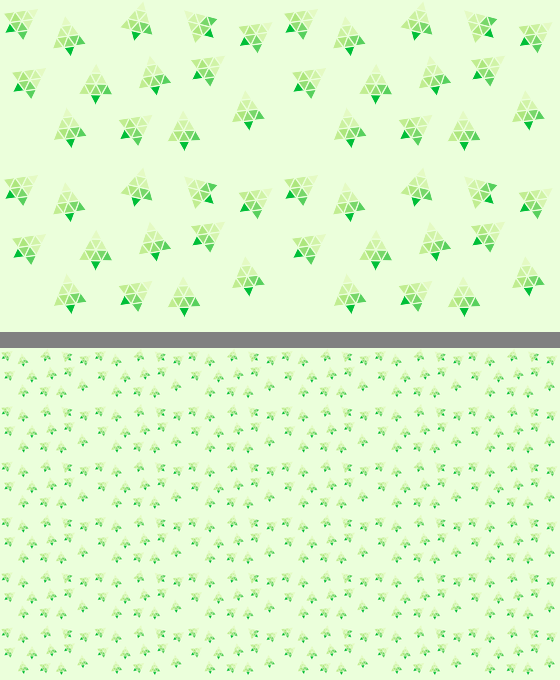
Top: one tile. Bottom: repeated 3 by 3.
Reproduce this pattern procedurally as a Shadertoy shader.

```glsl
// Scattered little trees of ten green triangles on pale mint, in a seamless 2 x 2 repeat.
#define REPEATS vec2(2.0, 2.0)
#define TILE vec2(384.0, 228.0)     // size of one repeat in design units
#define SIDE 15.9                   // base of one triangle
#define ROW 14.8                    // height of one triangle
#define INSET 0.95                  // half the gap between triangles
#define GROUND vec3(0.92, 1.0, 0.86)
#define PALE vec3(0.905, 0.985, 0.78)
#define LIME vec3(0.71, 0.91, 0.50)
#define LEAF vec3(0.42, 0.83, 0.40)
#define DEEP vec3(0.0, 0.75, 0.22)

// Trunk tip (x, y from the top) and clockwise lean in degrees
const vec3 TREES[13] = vec3[13](
    vec3(7.5, 45, 54), vec3(97, 77, -8), vec3(184, 56, 13), vec3(293, 52, -47),
    vec3(329, 63, 54), vec3(18.5, 126, 54), vec3(131, 143, 1), vec3(215, 131, -10),
    vec3(264, 109, 54), vec3(98, 203, -7), vec3(165, 191, 53), vec3(253, 207, -2),
    vec3(342, 179, -6));

// Tone 0..3 runs from pale through lime and leaf to deep green
vec3 ramp(float tone) {
    vec3 c = mix(PALE, LIME, clamp(tone, 0.0, 1.0));
    c = mix(c, LEAF, clamp(tone - 1.0, 0.0, 1.0));
    return mix(c, DEEP, clamp(tone - 2.0, 0.0, 1.0));
}

// Tree with its trunk tip at the origin, y up: colour and coverage
vec4 tree(vec2 p, float pixel) {
    // Triangular lattice: rows down from the apex and the two slanted families
    float v = 4.0 - p.y / ROW;
    vec3 lattice = vec3(v, 0.5 * v + p.x / SIDE, 0.5 * v - p.x / SIDE);
    vec3 id = floor(lattice), f = lattice - id;
    float down = id.x - id.y - id.z;            // 1 when the triangle points down
    float column = 2.0 * id.y + down;

    bool crown = id.x >= 0.0 && id.x <= 2.0 && min(id.y, id.z) >= 0.0;
    bool trunk = id == vec3(3.0, 1.0, 1.0);
    if (!crown && !trunk) return vec4(0.0);

    // Distance to the three edges of this triangle
    vec3 gap = down > 0.5 ? vec3(f.x, 1.0 - f.yz) : vec3(1.0 - f.x, f.yz);
    gap *= vec3(ROW, vec2(1.0 / length(vec2(0.5 / ROW, 1.0 / SIDE))));
    float edge = min(gap.x, min(gap.y, gap.z)) - INSET;

    float tone = trunk ? 3.0
               : id.x > 1.5 ? 0.75 + 0.36 * column
               : id.x > 0.5 ? 0.55 - 0.1 * column : 0.05;
    return vec4(ramp(tone), smoothstep(-0.5 * pixel, 0.5 * pixel, edge));
}

void mainImage(out vec4 fragColor, in vec2 fragCoord) {
    vec2 uv = fragCoord / iResolution.xy;
    vec2 p = fract(vec2(uv.x, 1.0 - uv.y) * REPEATS) * TILE;
    float pixel = TILE.x * REPEATS.x / iResolution.x;

    vec3 color = GROUND;
    for (int i = 0; i < 13; i++) {
        // Shortest wrapped offset keeps trees whole across tile edges
        vec2 d = mod(p - TREES[i].xy + 0.5 * TILE, TILE) - 0.5 * TILE;
        float lean = radians(TREES[i].z);
        vec2 side = vec2(cos(lean), sin(lean)), up = vec2(side.y, -side.x);
        vec4 shape = tree(vec2(dot(d, side), dot(d, up) + 2.0 * INSET), pixel);
        color = mix(color, shape.rgb, shape.a);
    }
    fragColor = vec4(color, 1.0);
}
```
